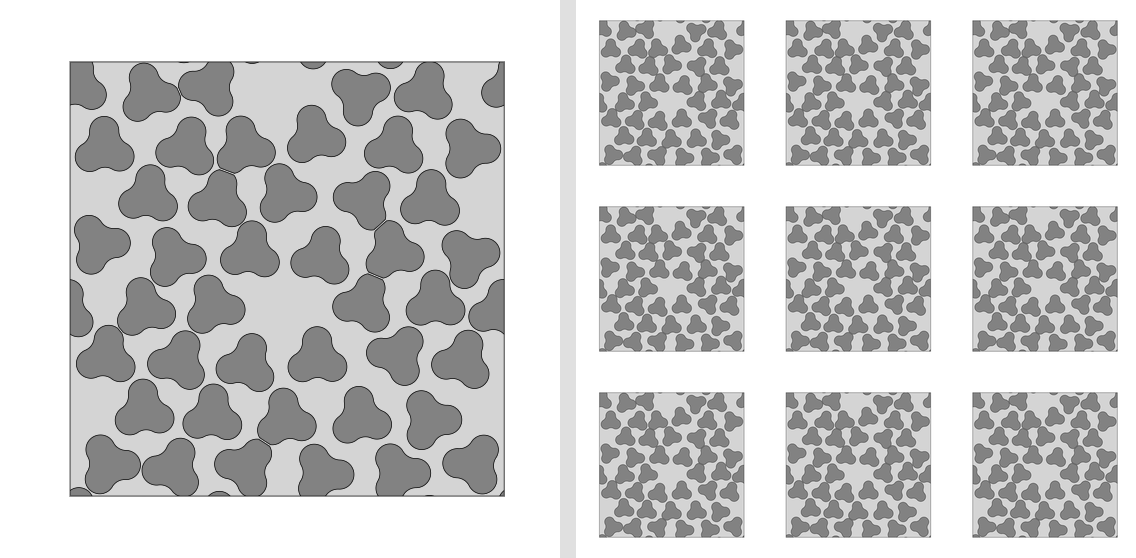
Left: one tile. Right: repeated 3 by 3.
Give the GLSL for this pattern, as a Shadertoy shader.

```glsl
const float PI = 3.14159265;
const vec2 GRID = vec2(6.0, 8.0);

vec3 hash(vec2 id) {
    vec3 k = vec3(dot(id, vec2(127.1, 311.7)), dot(id, vec2(269.5, 183.3)), dot(id, vec2(419.2, 71.9)));
    return fract(sin(k + 3.7) * 43758.5);
}

// A few cells of the staggered grid stay empty
bool isEmpty(vec2 cell) {
    vec2 id = mod(cell, GRID);
    return abs(mod(2.0 * id.x + 3.0 * id.y, 12.0) - 1.0) < 0.5;
}

vec2 jitteredCenter(vec2 cell) {
    vec2 shift = vec2(0.5 + 0.5 * mod(cell.y, 2.0), 0.5);
    return (cell + shift) / GRID + 0.044 * (hash(mod(cell, GRID)).xy - 0.5);
}

// Neighbours that sit too close push the grain away
vec2 relaxedCenter(vec2 cell) {
    vec2 center = jitteredCenter(cell), push = vec2(0.0);
    for (int y = -1; y <= 1; y++)
    for (int x = -1; x <= 1; x++) {
        vec2 other = cell + vec2(x, y);
        if ((x == 0 && y == 0) || isEmpty(other)) continue;
        vec2 away = center - jitteredCenter(other);
        float gap = length(away);
        push += 0.5 * max(0.142 - gap, 0.0) * away / max(gap, 0.001);
    }
    return center + push;
}

// Three round lobes joined by concave arcs
float trefoil(vec2 p, float turn) {
    float radius = 0.0336;
    float a = atan(p.y, p.x) - turn;
    a = abs(mod(a + PI / 3.0, 2.0 * PI / 3.0) - PI / 3.0);
    p = length(p) * vec2(cos(a), sin(a));
    vec2 lobe = vec2(0.0395, 0.0);
    vec2 notch = 0.0776 * vec2(0.5, 0.866);
    vec2 e = notch - lobe, v = p - lobe;
    return e.x * v.y > e.y * v.x ? radius - length(p - notch) : length(v) - radius;
}

float grains(vec2 q) {
    float nearest = 1.0, second = 1.0;
    for (int y = -1; y <= 1; y++) {
        float row = floor(q.y * GRID.y) + float(y);
        float column = floor(q.x * GRID.x - 0.5 * mod(row, 2.0));
        for (int x = -1; x <= 1; x++) {
            vec2 cell = vec2(column + float(x), row);
            if (isEmpty(cell)) continue;
            vec2 id = mod(cell, GRID);
            float tilt = hash(id).z + hash(id + 17.0).x - 1.0;
            float d = trefoil(q - relaxedCenter(cell), PI / 2.0 + tilt * PI / 3.0);
            second = min(second, max(d, nearest));
            nearest = min(nearest, d);
        }
    }
    // Keep a narrow gap between touching grains
    return max(nearest, 0.5 * (nearest - second) + 0.002);
}

float coverage(float d, float pixel) {
    return clamp(0.5 - d / pixel, 0.0, 1.0);
}

float outline(float d, float pixel) {
    float halfWidth = 0.00084;
    return coverage(d - halfWidth, pixel) - coverage(d + halfWidth, pixel);
}

void mainImage(out vec4 fragColor, in vec2 fragCoord) {
    float side = 0.778 * iResolution.y;
    float pixel = 1.0 / side;
    vec2 q = (fragCoord - vec2(0.5127, 0.5) * iResolution.xy) / side;

    // Grains on a light ground
    float grain = grains(q + 0.5);
    float shade = mix(0.83, 0.51, coverage(grain, pixel));
    shade *= 1.0 - outline(grain, pixel);

    // Framed square on a white margin
    float frame = max(abs(q.x), abs(q.y)) - 0.5;
    shade = mix(1.0, shade, coverage(frame, pixel));
    shade *= 1.0 - outline(frame, pixel);
    fragColor = vec4(vec3(shade), 1.0);
}
```
